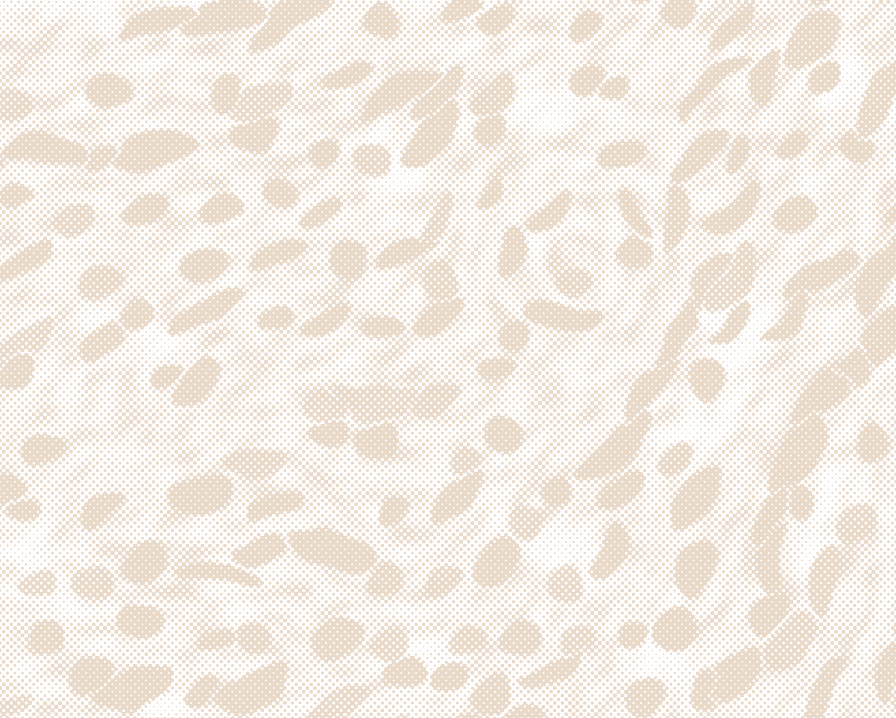
Reproduce this pattern procedurally as a Shadertoy shader.

```glsl
// Halftone print of scattered, elongated cells that follow a swirling grain.
// A direction field steers bent ellipses and short fibres; their tone then
// sets the size of the dots in a screen turned by 45 degrees.

#define DOTS 169.0          // screen dots per canvas width
#define SPACING 0.067       // distance between cell sites
#define OCCUPANCY 0.9       // share of sites that hold a cell
#define EDGE 0.0045         // softness of the cell outline
#define WOBBLE 0.009        // irregularity of the cell outline
#define BACK_TONE 0.40      // mean tone between the cells
#define CELL_TONE 0.86      // tone inside a cell
#define FIBRE_GAIN 0.22     // contrast of the fibres
#define SHARPNESS 0.8       // sampled part of a pixel
#define SWIRL vec2(0.64, 0.52)
#define PAPER vec3(1.0, 0.998, 0.995)
#define INK vec3(0.914, 0.850, 0.789)

const float TAU = 6.2831853;

vec2 hash2(vec2 p) {
    vec3 q = fract(p.xyx * vec3(0.1031, 0.1030, 0.0973));
    q += dot(q, q.yzx + 33.33);
    return fract((q.xx + q.yz) * q.zy);
}

float cornerSlope(vec2 corner, vec2 offset) {
    float angle = TAU * hash2(corner + 71.0).x;
    return dot(vec2(cos(angle), sin(angle)), offset);
}

// Gradient noise, about -0.7 to 0.7
float noise(vec2 p) {
    vec2 i = floor(p), f = fract(p);
    vec2 u = f * f * f * (f * (f * 6.0 - 15.0) + 10.0);
    vec2 e = vec2(1.0, 0.0);
    float low = mix(cornerSlope(i, f), cornerSlope(i + e, f - e), u.x);
    float high = mix(cornerSlope(i + e.yx, f - e.yx), cornerSlope(i + 1.0, f - 1.0), u.x);
    return mix(low, high, u.y);
}

mat2 rotation(float a) {
    return mat2(cos(a), -sin(a), sin(a), cos(a));
}

// Grain angle: a leaning flow that turns into rings around the swirl.
// Blended as doubled angles, since a direction has no sign.
float grainAngle(vec2 p) {
    float flow = mix(0.35, 0.95, smoothstep(0.2, 0.9, p.x)) + 0.8 * noise(p * 4.0 + 9.0);
    vec2 r = p - SWIRL;
    float ring = atan(r.y, r.x) + 0.25 * TAU;
    float pull = exp(-dot(r, r) / 0.02);
    vec2 axis = mix(vec2(cos(2.0 * flow), sin(2.0 * flow)),
                    vec2(cos(2.0 * ring), sin(2.0 * ring)), pull);
    return 0.5 * atan(axis.y, axis.x);
}

// Coverage by the jittered, bent ellipses, with a pale seam where two meet
float cells(vec2 p) {
    p += WOBBLE * vec2(noise(p * 24.0), noise(p * 24.0 + 40.0));
    vec2 home = floor(p / SPACING);
    float nearest = 1.0, second = 1.0, strength = 1.0;
    for (int j = -2; j <= 2; j++)
    for (int i = -2; i <= 2; i++) {
        vec2 id = home + vec2(i, j);
        vec2 place = hash2(id), shape = hash2(id + 131.0), look = hash2(id + 277.0);
        if (look.x > OCCUPANCY) continue;
        vec2 center = (id + 0.5 + 0.62 * (place - 0.5)) * SPACING;
        float small = exp(-dot(center - SWIRL, center - SWIRL) / 0.015);
        vec2 radii = vec2(mix(0.019, 0.056, shape.x * shape.x), mix(0.011, 0.022, shape.y));
        radii *= 1.0 - 0.25 * small;
        vec2 q = rotation(grainAngle(center) + 0.6 * (look.y - 0.5)) * (p - center);
        q.y += 11.0 * (place.x - 0.5) * q.x * q.x;
        float k = length(q / radii);
        float dist = k * (k - 1.0) / max(length(q / (radii * radii)), 0.001);
        if (dist < nearest) {
            second = nearest;
            nearest = dist;
            strength = mix(0.65, 1.0, smoothstep(0.0, 0.4, place.y));
        } else second = min(second, dist);
    }
    float seam = mix(0.3, 1.0, smoothstep(0.0, 0.007, second - nearest));
    return strength * seam * (1.0 - smoothstep(-EDGE, EDGE, nearest));
}

// Noise smeared a little along the grain
float fibres(vec2 p) {
    float a = grainAngle(p), sum = 0.0;
    vec2 along = vec2(cos(a), sin(a));
    for (int i = -2; i <= 2; i++)
        sum += noise((p + along * float(i) * 0.006) * 46.0);
    return sum / 2.5;
}

float toneAt(vec2 p) {
    float pale = smoothstep(0.15, 0.5, noise(p * 8.0 + 20.0));
    float back = BACK_TONE + FIBRE_GAIN * fibres(p) + 0.14 * noise(p * 17.0) - 0.22 * pale;
    return mix(clamp(back, 0.1, 0.62), CELL_TONE, cells(p));
}

// Dot screen, averaged over 4 x 4 points of the pixel
float screenInk(vec2 p, float tone, float pixel) {
    float ink = 0.0;
    for (int j = 0; j < 4; j++)
    for (int i = 0; i < 4; i++) {
        vec2 s = p + SHARPNESS * pixel * ((vec2(i, j) + 0.5) / 4.0 - 0.5);
        vec2 wave = cos(TAU * DOTS * (rotation(TAU / 8.0) * s));
        float level = 0.5 + 0.25 * (wave.x + wave.y);
        ink += smoothstep(-0.07, 0.07, level - 1.0 + tone);
    }
    return ink / 16.0;
}

void mainImage(out vec4 fragColor, in vec2 fragCoord) {
    float pixel = 1.0 / iResolution.x;
    vec2 p = fragCoord * pixel;
    float ink = screenInk(p, toneAt(p), pixel);
    fragColor = vec4(mix(PAPER, INK, ink), 1.0);
}
```
